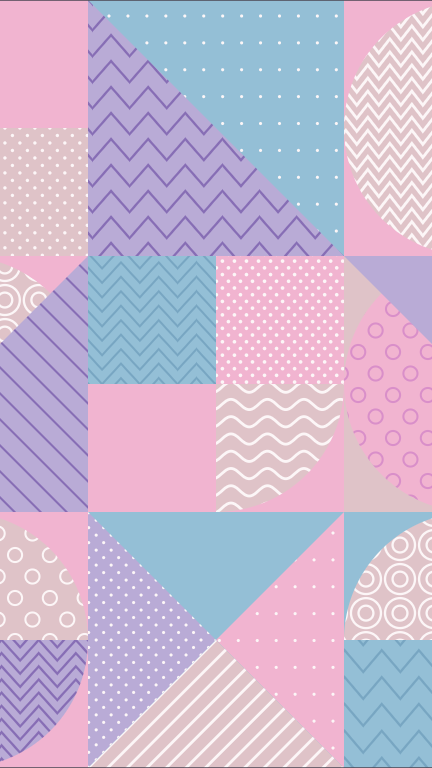
Give the GLSL for this background, as a Shadertoy shader.

```glsl
// Pastel patchwork of square tiles: circles, triangles, zigzags, dots, rings and stripes.

const vec3 PINK   = vec3(0.945, 0.705, 0.815);
const vec3 BLUE   = vec3(0.58, 0.75, 0.84);
const vec3 LILAC  = vec3(0.725, 0.67, 0.84);
const vec3 BEIGE  = vec3(0.875, 0.765, 0.785);
const vec3 CREAM  = vec3(0.99, 0.965, 0.97);
const vec3 VIOLET = vec3(0.53, 0.43, 0.71);
const vec3 TEAL   = vec3(0.47, 0.65, 0.76);
const vec3 ORCHID = vec3(0.85, 0.56, 0.79);

// Smooth fill of a signed distance; one unit is a sixth of the height
vec3 paint(vec3 base, vec3 ink, float d) {
    return mix(base, ink, clamp(0.5 - d * iResolution.y / 6.0, 0.0, 1.0));
}

// Repeats space in cells centred on the origin
vec2 cell(vec2 p, vec2 size) { return mod(p + 0.5 * size, size) - 0.5 * size; }

// Distance to the nearest of evenly spaced lines
float lines(float v, float gap) { return abs(mod(v + 0.5 * gap, gap) - 0.5 * gap); }

// Distance to the nearest point of a staggered lattice
float lattice(vec2 p, vec2 size) {
    return min(length(cell(p, size)), length(cell(p + 0.5 * size, size)));
}

float zigzag(vec2 p, float period, float height, float gap) {
    float wave = 2.0 * abs(fract(p.x / period) - 0.5);
    float slope = 2.0 * height / period;
    return lines(p.y - height * wave, gap) * inversesqrt(1.0 + slope * slope);
}

float waves(vec2 p) {
    float phase = 6.2832 * p.x / 0.285;
    return lines(p.y + 0.04 * cos(phase), 0.135) / sqrt(1.0 + 0.75 * pow(sin(phase), 2.0));
}

// Beige cloth with pairs of concentric rings
vec3 targets(vec2 p) {
    float r = length(cell(p, vec2(0.266)));
    return paint(BEIGE, CREAM, min(abs(r - 0.117), abs(r - 0.058)) - 0.009);
}

// Cloth with staggered small rings
vec3 bubbles(vec2 p, vec3 base, vec3 ink) {
    return paint(base, ink, abs(lattice(p, vec2(0.272, 0.336)) - 0.055) - 0.008);
}

vec3 dots(vec2 p, vec3 base, vec2 size, float radius) {
    return paint(base, CREAM, lattice(p, size) - radius);
}

vec3 sparseDots(vec2 p, vec3 base) {
    return paint(base, CREAM, length(cell(p, vec2(0.148, 0.21))) - 0.012);
}

// Each tile spans -1..1 on both axes, with y pointing down
vec3 leftColumn(vec2 p, float row) {
    float disc = length(p) - 1.0;
    if (row < 0.5)
        return paint(PINK, dots(p, BEIGE, vec2(0.117), 0.013), -p.y);
    if (row < 1.5) {
        vec3 col = paint(PINK, targets(p - vec2(0.35, -0.656)), disc);
        vec3 striped = paint(LILAC, VIOLET, lines(p.y - p.x - 0.37, 0.203) * 0.707 - 0.008);
        return paint(col, striped, -(p.x + p.y) * 0.707);
    }
    vec3 top = bubbles(p - vec2(0.43, -0.664), BEIGE, CREAM);
    vec3 bottom = paint(LILAC, VIOLET, zigzag(p - vec2(0.47, 0.0), 0.29, 0.16, 0.103) - 0.009);
    return paint(PINK, paint(top, bottom, -p.y), disc);
}

vec3 middleColumn(vec2 p, float row) {
    float fall = (p.y - p.x) * 0.707, rise = (p.x + p.y) * 0.707;
    if (row < 0.5) {
        vec3 zig = paint(LILAC, VIOLET, zigzag(p - vec2(-0.965, 0.695), 0.29, 0.165, 0.203) - 0.009);
        return paint(sparseDots(p - vec2(-0.836, -0.875), BLUE), zig, -fall);
    }
    if (row < 1.5) {
        vec3 zig = paint(BLUE, TEAL, zigzag(p - vec2(-0.89, -0.95), 0.295, 0.16, 0.113) - 0.008);
        vec3 top = paint(zig, dots(p - vec2(0.05, -0.96), PINK, vec2(0.094, 0.105), 0.014), -p.x);
        vec3 wavy = paint(BEIGE, CREAM, waves(p - vec2(0.117, 0.16)) - 0.011);
        vec3 bottom = paint(PINK, wavy, max(length(p) - 1.0, -p.x));
        return paint(top, bottom, -p.y);
    }
    vec3 col = paint(BLUE, dots(p, LILAC, vec2(0.117), 0.012), max(-fall, rise));
    col = paint(col, sparseDots(p - vec2(0.914, -0.836), PINK), max(fall, -rise));
    vec3 striped = paint(BEIGE, CREAM, lines(rise, 0.108) - 0.011);
    return paint(col, striped, max(-fall, -rise));
}

vec3 rightColumn(vec2 p, float row) {
    float disc = length(p) - 1.0;
    if (row < 0.5) {
        vec3 zig = paint(BEIGE, CREAM, zigzag(p + 0.9, 0.172, 0.11, 0.102) - 0.011);
        return paint(PINK, zig, disc);
    }
    if (row < 1.5) {
        vec3 col = paint(BEIGE, bubbles(p - vec2(-0.617, -0.25), PINK, ORCHID), disc);
        return paint(col, LILAC, (p.y - p.x) * 0.707);
    }
    vec3 top = paint(BLUE, targets(p - vec2(-0.5625, -0.742)), disc);
    vec3 bottom = paint(BLUE, TEAL, zigzag(p - vec2(-0.85, 0.08), 0.29, 0.17, 0.21) - 0.009);
    return paint(top, bottom, -p.y);
}

void mainImage(out vec4 fragColor, in vec2 fragCoord) {
    vec2 p = 6.0 * fragCoord / iResolution.y;
    p = vec2(p.x - 0.6875, 6.0 - p.y);
    vec2 tile = floor(p / 2.0);
    vec2 q = p - 2.0 * tile - 1.0;

    vec3 col = tile.x < -0.5 ? leftColumn(q, tile.y)
             : tile.x < 0.5 ? middleColumn(q, tile.y) : rightColumn(q, tile.y);

    // Thin dark rim at the top and bottom
    col = paint(col, vec3(0.3, 0.28, 0.33), min(p.y, 6.0 - p.y) - 0.006);
    fragColor = vec4(col, 1.0);
}
```
